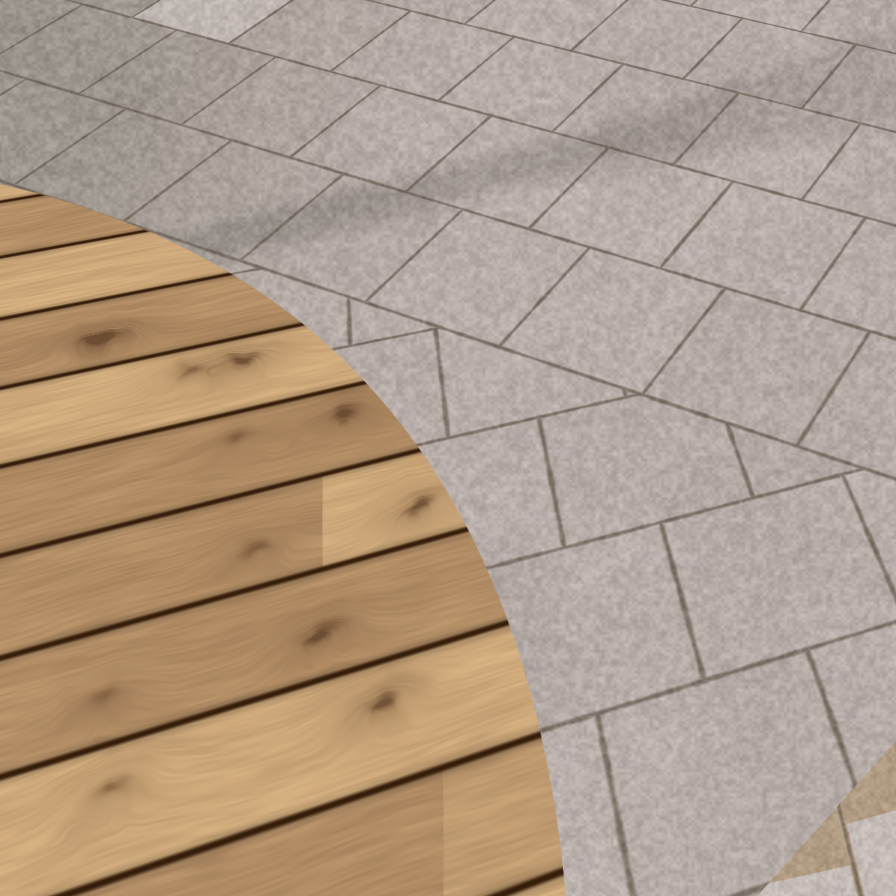
Write a WebGL 1 fragment shader that draws this texture.

```glsl
precision highp float;
// A curved timber deck set into grey paving seen in perspective.
// Planks and two running-bond slab fields come from projective coordinates;
// the deck edge is a conic, and noise adds grain, knots and stone speckle.

uniform vec2 u_resolution;

const vec3 STONE_LIGHT = vec3(0.715, 0.675, 0.655);
const vec3 STONE_SHADE = vec3(0.595, 0.570, 0.535);
const vec3 GROUT       = vec3(0.43, 0.385, 0.34);
const vec3 PALE_SLAB   = vec3(0.77, 0.735, 0.72);
const vec3 SAND        = vec3(0.69, 0.61, 0.51);
const vec3 WOOD_LIGHT  = vec3(0.80, 0.655, 0.475);
const vec3 WOOD_DARK   = vec3(0.69, 0.545, 0.39);
const vec3 KNOT        = vec3(0.36, 0.24, 0.15);
const vec3 GAP         = vec3(0.21, 0.115, 0.04);
const float GROUT_HALF = 0.012;
const float GAP_HALF   = 0.026;
const float SHADOW     = 0.14;
const float SPECKLE    = 0.075;
const float EDGE_BEND  = 0.265;

float hash(vec2 p) {
  vec3 q = fract(vec3(p.xyx) * 0.1031);
  q += dot(q, q.yzx + 33.33);
  return fract((q.x + q.y) * q.z);
}

float noise(vec2 p) {
  vec2 i = floor(p), f = fract(p);
  f = f * f * (3.0 - 2.0 * f);
  return mix(mix(hash(i), hash(i + vec2(1, 0)), f.x),
             mix(hash(i + vec2(0, 1)), hash(i + 1.0), f.x), f.y);
}

float fbm(vec2 p) {
  float sum = 0.0, amp = 0.5;
  for (int i = 0; i < 4; i++) {
    sum += amp * noise(p);
    p = p * 2.03 + 7.1;
    amp *= 0.5;
  }
  return sum;
}

// Signed distance to the deck edge, positive inside: two tangents and a chord.
float deckDistance(vec2 p) {
  float top = p.y - 0.2057 - 0.22 * p.x;
  float side = 0.5415 + 0.09 * p.y - p.x;
  float chord = p.y - 0.2057 - 1.2577 * p.x;
  vec2 grad = side * vec2(-0.22, 1.0) + top * vec2(-1.0, 0.09)
            - 2.0 * EDGE_BEND * chord * vec2(-1.2577, 1.0);
  float d = (top * side - EDGE_BEND * chord * chord) / max(length(grad), 0.001);
  return side > 0.0 ? d : -1.0;
}

// Slab coordinates: x along a course, y across the courses.
vec2 upperGrid(vec2 p) {
  float c = (p.y - 0.278 * p.x) / (1.0 + 0.2726 * p.x);
  float e = (p.x + 1.77 * p.y) / (1.0 + 0.937 * p.y);
  return vec2(6.755 * e, (0.2018 - c) / (0.1136 + 0.1184 * c));
}

vec2 lowerGrid(vec2 p) {
  float c = (p.y + 0.112 * p.x) / (1.0 - 0.195 * p.x);
  float e = (p.x + 0.41 * p.y) / (1.0 + 1.19 * p.y);
  return vec2(7.493 * e, (c - 0.6038) / (0.0861 + 0.1125 * c));
}

float jointDistance(vec2 g) {
  vec2 d = 0.5 - abs(fract(g) - 0.5);
  return min(d.x, d.y);
}

vec3 paving(vec2 p, float px) {
  vec2 up = upperGrid(p), g = up;
  float row = floor(up.y);
  float isUpper = step(0.0, up.y);
  if (isUpper > 0.5) {
    g.x -= 0.155 + 0.5 * mod(row, 2.0) + 0.025 * row;
  } else {
    g = lowerGrid(p);
    g.x -= 0.82 + 0.5 * mod(floor(g.y), 2.0);
  }
  vec2 id = floor(g);
  float shade = 1.0 - smoothstep(0.0, 0.58, p.x + 0.4 * p.y);
  vec3 col = mix(STONE_LIGHT, STONE_SHADE, shade);
  col += 0.025 * (hash(id + 40.0) - 0.5) + 0.05 * (fbm(p * 7.0) - 0.47);
  float isPale = isUpper * step(length(id - vec2(1.0, 2.0)), 0.1);
  col = mix(col, PALE_SLAB, 0.8 * isPale);

  // Soft slanting shadow
  float across = p.y - 0.271 + 0.245 * (p.x - 0.234);
  float wide = 0.022 + 0.03 * smoothstep(0.6, 1.0, p.x);
  float band = smoothstep(-wide - 0.012, -wide + 0.016, across)
             * (1.0 - smoothstep(wide - 0.02, wide + 0.02, across));
  col *= 1.0 - SHADOW * band * smoothstep(0.15, 0.28, p.x) * (1.0 - 0.5 * smoothstep(0.65, 1.0, p.x));

  float joint = min(jointDistance(g), abs(up.y));
  float soft = 6.0 * px + 0.004;
  float wear = GROUT_HALF * (0.7 + 0.6 * noise(p * 60.0));
  col = mix(col, GROUT, 0.8 * (1.0 - smoothstep(wear - soft, wear + soft, joint)));

  // Sandy corner with pale slabs
  float corner = (p.y + 1.117 * p.x - 1.944) / 1.5;
  float seam = p.x - 0.935 - 0.25 * (p.y - 0.896);
  float slabTop = seam > 0.0 ? 0.920 - 0.28 * (p.x - 0.944) : 0.966 - 0.22 * (p.x - 0.948);
  float slab = smoothstep(-px, px, p.y - slabTop) * smoothstep(0.003, 0.003 + 2.0 * px, abs(seam));
  vec3 cornerCol = mix(SAND, PALE_SLAB, slab);
  cornerCol = mix(cornerCol, GROUT, 0.7 * (1.0 - smoothstep(0.001, 0.001 + 2.0 * px, abs(seam))));
  col = mix(col, cornerCol, smoothstep(-px, px, corner));
  return col + SPECKLE * (noise(p * 300.0) + noise(p * 150.0) - 1.0);
}

vec3 deck(vec2 p, float px) {
  float depth = (p.y + 0.12 * p.x) / (1.0 - 0.2127 * p.x);
  float v = (depth - 0.2253) / (0.04707 + 0.0515 * depth);
  float plank = floor(v), f = fract(v), k = plank - 2.0;

  // Board tone, with a butt joint on every third plank
  float buttX = 0.225 + 0.045 * k;
  float hasButt = step(mod(k, 3.0), 0.5) * step(1.0, k);
  float pastButt = smoothstep(-px, px, p.x - buttX);
  float tone = mix(mod(plank, 2.0), pastButt * (k > 4.0 ? 0.45 : 1.0), hasButt);

  // Two knots per plank, the second one fainter
  float knot = 0.0, halo = 0.0;
  float knotX = 0.115 + 0.33 * sin(0.5 * k) - 0.0009 * k * k * k * cos(3.14159 * k);
  float knotY = 0.46 + 0.2 * cos(1.55 * k + 0.9);
  for (int n = 0; n < 2; n++) {
    float second = float(n);
    vec2 d = vec2(p.x - knotX + 0.06 * k * second, (f - knotY) * 0.11);
    d.y += 0.25 * d.x * (noise(vec2(plank, 3.0)) - 0.5);
    d += 0.012 * (vec2(noise(p * 55.0), noise(p * 55.0 + 9.0)) - 0.5);
    float strength = (1.0 - 0.35 * second) * step(0.0, k) * step(k, 5.0);
    knot += strength * exp(-dot(d * vec2(65.0, 125.0), d * vec2(65.0, 125.0)));
    halo += strength * exp(-dot(d * vec2(19.0, 38.0), d * vec2(19.0, 38.0)));
  }

  // Grain bends around the knots
  float lane = v + 0.35 * halo + 0.12 * noise(vec2(p.x * 7.0, plank * 5.0));
  float grain = fbm(vec2(p.x * 8.0 + plank * 13.0 + pastButt * hasButt * 5.0, lane * 8.0));
  float fibre = noise(vec2(p.x * 26.0 + plank * 7.0, lane * 48.0));
  vec3 col = mix(WOOD_DARK, WOOD_LIGHT, clamp(tone + 0.9 * (grain - 0.42), -0.4, 1.2));
  col *= 1.0 + 0.09 * (fibre - 0.5);
  col = mix(col, KNOT, clamp(0.62 * knot + 0.3 * halo * (0.3 + fibre), 0.0, 0.8));

  float gap = min(f, 1.0 - f);
  float soft = 7.0 * px + 0.012;
  col *= 1.0 - 0.16 * (1.0 - smoothstep(0.02, 0.11, gap));
  return mix(col, GAP, 1.0 - smoothstep(GAP_HALF - soft, GAP_HALF + soft, gap));
}

void main() {
  vec2 p = gl_FragCoord.xy / u_resolution;
  p.y = 1.0 - p.y; // depth grows downwards
  float px = 1.0 / min(u_resolution.x, u_resolution.y);
  float inside = smoothstep(-px, px, deckDistance(p));
  vec3 col = mix(paving(p, px), deck(p, px), inside);
  gl_FragColor = vec4(clamp(col, 0.0, 1.0), 1.0);
}
```
